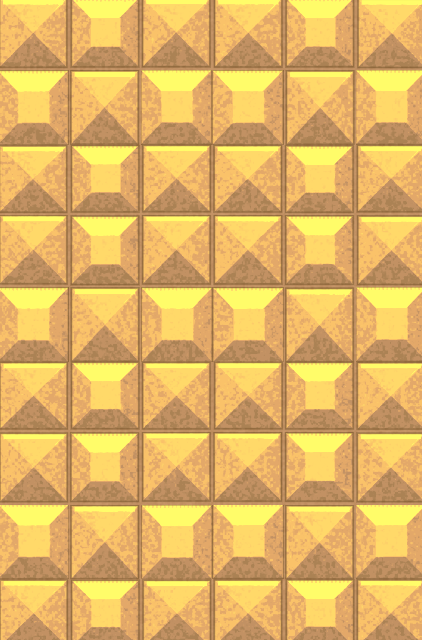
Give the GLSL for this pattern, as a Shadertoy shader.

```glsl
float hash(vec2 p) {
    vec3 q = fract(p.xyx * vec3(0.1031, 0.1030, 0.0973));
    q += dot(q, q.yzx + 33.33);
    return fract((q.x + q.y) * q.z);
}

float noise(vec2 p) {
    vec2 i = floor(p), f = smoothstep(0.15, 0.85, fract(p));
    return mix(mix(hash(i), hash(i + vec2(1, 0)), f.x),
               mix(hash(i + vec2(0, 1)), hash(i + vec2(1, 1)), f.x), f.y);
}

// Stepped gold ramp: 0 is deep shade, 5 is full light
vec3 goldRamp(float tone) {
    vec3 c = vec3(0.67, 0.51, 0.33);
    c = mix(c, vec3(0.76, 0.57, 0.39), smoothstep(0.2, 0.8, tone));
    c = mix(c, vec3(0.89, 0.66, 0.41), smoothstep(1.2, 1.8, tone));
    c = mix(c, vec3(0.98, 0.76, 0.41), smoothstep(2.2, 2.8, tone));
    c = mix(c, vec3(1.00, 0.85, 0.41), smoothstep(3.2, 3.8, tone));
    return mix(c, vec3(1.00, 0.99, 0.41), smoothstep(4.2, 4.8, tone));
}

float boxDistance(vec2 p, vec2 halfSize) {
    vec2 d = abs(p) - halfSize;
    return max(d.x, d.y);
}

void mainImage(out vec4 fragColor, in vec2 fragCoord) {
    // Cell grid counted from the top left; every third row is taller
    vec2 uv = fragCoord / iResolution.xy;
    vec2 p = vec2(uv.x, 1.0 - uv.y) * vec2(5.893, 8.84) + vec2(0.035, 0.03);
    p.y -= 0.03 * max(0.0, 1.0 - abs(mod(p.y, 3.0) - 2.0));
    float soft = 8.84 / iResolution.y;
    vec2 cell = floor(p), local = fract(p);

    bool tallRow = mod(cell.y, 3.0) == 1.0;
    bool flatTop = (mod(cell.x, 3.0) == 1.0) != tallRow;

    // Stud outline, with a slight shift from cell to cell
    bool large = tallRow && flatTop;
    vec2 low = large ? vec2(0.01, 0.005) : vec2(0.04, 0.02);
    vec2 high = large ? vec2(0.985, 0.99) : vec2(0.96, tallRow ? 0.985 : 0.945);
    vec2 shift = (vec2(hash(cell + 3.0), hash(cell + 17.0)) - 0.5) * 0.012;
    vec2 size = high - low;
    vec2 w = (local - low - shift) / size - 0.5;
    float edge = boxDistance(w * size, size * 0.5);

    // Four sloping facets divided by the diagonals
    float falling = smoothstep(-soft, soft, w.x - w.y);
    float rising = smoothstep(-soft, soft, w.x + w.y);
    float top = flatTop ? 5.2 : 3.8 + 0.5 * w.x;
    float left = flatTop ? 2.5 : 2.75;
    float right = (flatTop ? 2.3 : 2.75) - w.x;
    float bottom = 0.95 - w.y;
    float tone = mix(mix(left, bottom, rising), mix(top, right, rising), falling);

    if (flatTop) {
        // Level square face and a dotted upper rim
        float face = boxDistance(w - vec2(0.01, -0.005), vec2(0.225, 0.215));
        tone = mix(tone, 3.85, 1.0 - smoothstep(-soft, soft, face));
        float dots = smoothstep(0.35, 0.65, abs(fract(p.x * 18.0) - 0.5) * 2.0);
        tone -= dots * (1.0 - smoothstep(0.02, 0.05, w.y + 0.5));
    } else {
        // Bright upper lip and a faint glint along the upper right ridge
        float lip = boxDistance(w - vec2(0.0, -0.46), vec2(0.455, 0.035));
        tone = mix(tone, 5.2, 1.0 - smoothstep(-soft, soft, lip));
        float ridge = 1.0 - smoothstep(0.0, 0.035, abs(w.x + w.y));
        tone += 0.8 * ridge * smoothstep(0.15, 0.4, w.x);
    }

    // Mottled wear, strongest on the shaded facets
    float grain = noise(p * 23.0) + 0.6 * noise(p * 43.0 + 9.0) - 0.8;
    tone += grain * mix(1.2, 0.5, smoothstep(3.0, 4.0, tone));

    // Dark groove with a paler centre
    vec3 groove = mix(vec3(0.57, 0.42, 0.25), vec3(0.76, 0.57, 0.39),
                      smoothstep(0.008, 0.035, edge));
    groove += 0.04 * grain;
    vec3 color = mix(goldRamp(tone), groove, smoothstep(-soft, soft, edge));
    fragColor = vec4(color, 1.0);
}
```
